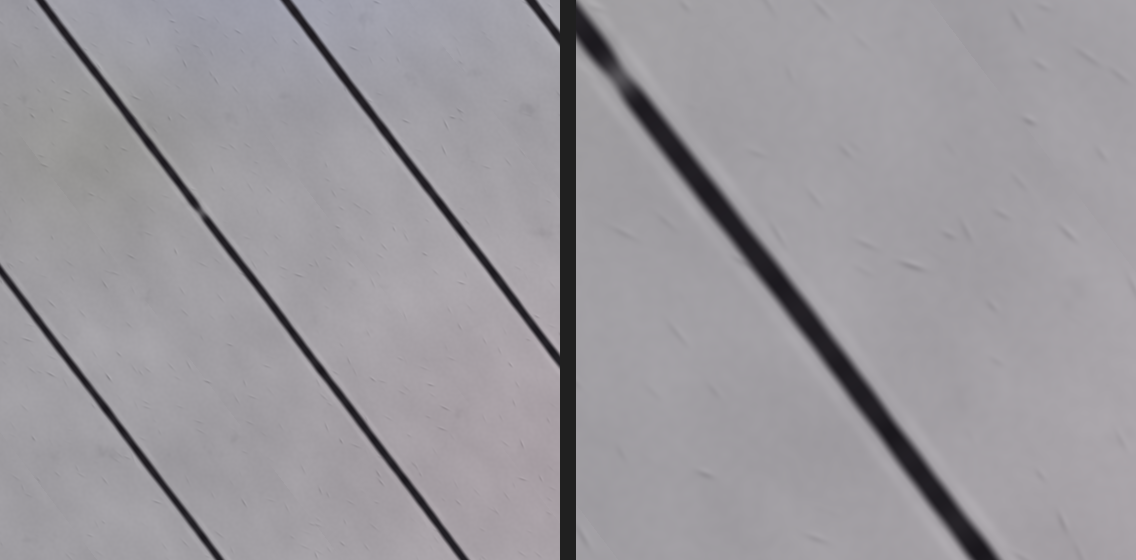
Left: the whole. Right: its middle third, enlarged.
Give the GLSL for this texture, as a WebGL 2 fragment shader.

```glsl
#version 300 es
precision highp float;
// Pale grey painted boards split by dark diagonal grooves, with faint stains and nicks.

uniform vec2 u_resolution;
out vec4 fragColor;

vec2 hash2(vec2 p) {
  vec3 q = fract(p.xyx * vec3(0.1031, 0.1030, 0.0973));
  q += dot(q, q.yzx + 33.33);
  return fract((q.xx + q.yz) * q.zy);
}

float gradientNoise(vec2 p) {
  vec2 cell = floor(p), f = fract(p);
  vec2 w = f * f * f * (f * (f * 6.0 - 15.0) + 10.0);
  float corner[4];
  for (int i = 0; i < 4; i++) {
    vec2 o = vec2(i & 1, i >> 1);
    float angle = 6.2832 * hash2(cell + o + 40.0).x;
    corner[i] = dot(vec2(cos(angle), sin(angle)), f - o);
  }
  return mix(mix(corner[0], corner[1], w.x), mix(corner[2], corner[3], w.x), w.y);
}

float fbm(vec2 p) {
  float sum = 0.0, amplitude = 0.5;
  for (int i = 0; i < 4; i++) {
    sum += amplitude * gradientNoise(p);
    p = p * 2.03 + 7.1;
    amplitude *= 0.5;
  }
  return sum;
}

float blob(vec2 p, vec2 center, vec2 radius) {
  vec2 q = (p - center) / radius;
  return exp(-dot(q, q));
}

// Sparse short dents, each with a lit and a shaded side.
float nicks(vec2 p, float cells) {
  float relief = 0.0;
  vec2 base = floor(p * cells);
  for (int i = 0; i < 9; i++) {
    vec2 cell = base + vec2(i % 3 - 1, i / 3 - 1);
    vec2 spot = hash2(cell + 11.0), kind = hash2(cell + 83.0);
    float angle = -0.75 + (kind.y - 0.5) * 0.9;
    vec2 axis = vec2(cos(angle), sin(angle));
    vec2 d = p - (cell + spot) / cells;
    vec2 q = vec2(dot(d, axis) / mix(0.004, 0.009, spot.x),
                  dot(d, vec2(-axis.y, axis.x)) / 0.0022);
    float strength = smoothstep(0.6, 1.0, kind.x);
    relief += strength * (q.y - 0.35) * exp(-dot(q, q));
  }
  return relief;
}

void main() {
  vec2 uv = gl_FragCoord.xy / u_resolution;
  float pixel = 1.0 / min(u_resolution.x, u_resolution.y);

  // Board coordinates: x crosses the grooves, y runs down along them.
  vec2 across = normalize(vec2(1.0, 0.759));
  vec2 board = vec2(dot(uv - vec2(0.0716, 1.0), across),
                    dot(uv, vec2(across.y, -across.x)));
  float period = 0.349;
  float seam = floor(board.x / period + 0.5);
  float offset = board.x - seam * period;
  offset += 0.0022 * gradientNoise(vec2(board.y * 5.0, seam * 3.7));
  float dist = abs(offset);

  // Paint: broad tint drift, cloudy stains and a fine grain.
  vec3 paint = vec3(0.632, 0.624, 0.642);
  paint += 0.025 * (uv.x - 0.5) - 0.012 * (uv.y - 0.5);
  paint += vec3(0.022, -0.004, 0.0) * blob(uv, vec2(1.0, 0.2), vec2(0.4, 0.35));
  paint += vec3(-0.012, 0.0, 0.035) * blob(uv, vec2(0.5, 1.05), vec2(0.45, 0.2));
  paint += vec3(-0.034, -0.03, -0.055) * blob(uv, vec2(0.15, 0.74), vec2(0.2, 0.17));
  paint += 0.055 * fbm(uv * 3.2 + 4.0);
  paint += 0.045 * fbm(board * vec2(16.0, 8.0) + seam * 5.0);
  paint -= 0.05 * smoothstep(0.2, 0.5, fbm(uv * 13.0 + 21.0));
  paint += 0.009 * gradientNoise(uv * 130.0);
  paint += 0.11 * nicks(uv, 20.0) + 0.06 * nicks(uv + 3.3, 33.0);

  // Thin pale lip on both sides of each groove, broken along its length.
  float lip = exp(-pow((dist - 0.0135) / 0.0035, 2.0));
  paint += 0.035 * lip * (0.7 + gradientNoise(vec2(board.y * 24.0, seam + 0.5)));

  // Groove: slightly wider toward the upper right, chipped in one place.
  float halfWidth = 0.0064 + 0.0005 * seam;
  halfWidth += 0.0009 * gradientNoise(vec2(board.y * 34.0, seam * 2.3));
  float chip = blob(vec2(board.y, seam), vec2(-0.277, 0.0), vec2(0.011, 0.3));
  halfWidth -= 0.0014 * chip;
  float softness = 0.0032 + 0.5 * pixel;
  float groove = 1.0 - smoothstep(halfWidth - softness, halfWidth + softness, dist);
  groove *= 1.0 - 0.4 * chip;
  vec3 grooveColor = vec3(0.125, 0.115, 0.135)
    + 0.05 * gradientNoise(vec2(board.y * 45.0, seam * 1.9));

  fragColor = vec4(mix(paint, grooveColor, groove), 1.0);
}
```
